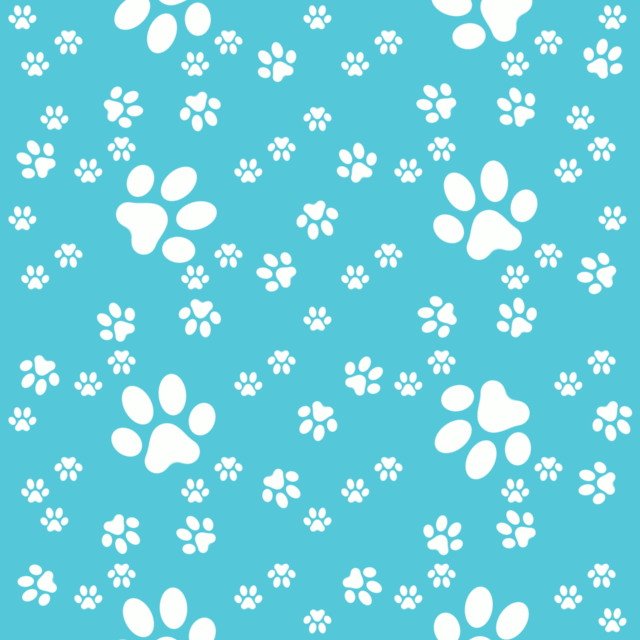
A WebGL 2 fragment shader for this pattern:

```glsl
#version 300 es
precision highp float;
// White paw prints in three sizes scattered over a flat turquoise ground.
// Each print is a distance function (four ellipse toes, one lobed pad);
// prints are placed on staggered grids, with hashed turns and small shifts.

uniform vec2 u_resolution;
out vec4 fragColor;

const vec3 GROUND = vec3(0.33, 0.78, 0.85);
const vec3 PRINT = vec3(0.99, 1.0, 0.99);

// Print radii and edge softness
const float LARGE = 0.081;
const float MEDIUM = 0.032;
const float SMALL = 0.021;
const float EDGE_PIXELS = 1.0;
const float SHIFT = 0.006;

// Layout: turns of the large prints in degrees, heights of the medium columns,
// and one bit per row for the filler columns
const float LARGE_TURNS[8] = float[8](15.0, 17.0, -61.0, 145.0, -22.0, 140.0, 17.0, 60.0);
const float COLUMN_HEIGHTS[4] = float[4](0.245, 0.5, 0.5, 0.72);
const int FILLED_ROWS[3] = int[3](0x76, 0x7F, 0x75);
const int MEDIUM_ROWS[3] = int[3](0x00, 0x14, 0x04);

const float PI = 3.14159265;

vec2 hash22(vec2 cell) {
    vec3 h = fract(cell.xyx * vec3(0.1031, 0.1030, 0.0973));
    h += dot(h, h.yzx + 33.33);
    return fract((h.xx + h.yz) * h.zy);
}

// Rotates the frame so that a shape appears turned counterclockwise
vec2 turn(vec2 p, float angle) {
    float c = cos(angle), s = sin(angle);
    return vec2(c * p.x + s * p.y, c * p.y - s * p.x);
}

float ellipse(vec2 p, vec2 radii) {
    float k = max(length(p / radii), 1e-3);
    return k * (k - 1.0) / max(length(p / (radii * radii)), 1e-3);
}

float capsule(vec2 p, vec2 a, vec2 b, float radius) {
    vec2 ab = b - a;
    float t = clamp(dot(p - a, ab) / dot(ab, ab), 0.0, 1.0);
    return length(p - a - ab * t) - radius;
}

float smoothMin(float a, float b, float k) {
    float h = max(k - abs(a - b), 0.0) / k;
    return min(a, b) - 0.25 * h * h * k;
}

// Distance to a print with its toes pointing up at angle zero
float paw(vec2 p, vec2 center, float size, float angle) {
    p = (p - center) / size;
    if (dot(p, p) > 2.0) return (length(p) - 1.1) * size;
    p = turn(p, angle);

    vec2 m = vec2(abs(p.x), p.y);
    float innerToe = ellipse(turn(m - vec2(0.35, 0.54), -0.22), vec2(0.265, 0.40));
    float outerToe = ellipse(turn(m - vec2(0.76, -0.08), -0.62), vec2(0.25, 0.32));

    vec2 dome = vec2(0.0, -0.26), lobe = vec2(0.31, -0.60);
    float rightPad = capsule(p, dome, lobe, 0.235);
    float leftPad = capsule(p, dome, lobe * vec2(-1.0, 1.0), 0.235);
    float pad = smoothMin(rightPad, leftPad, 0.32);
    return min(pad, min(innerToe, outerToe)) * size;
}

float largePrints(vec2 p) {
    float d = 1.0;
    for (int i = 0; i < 8; i++) {
        vec2 center = vec2(0.255 + 0.503 * float(i / 4), float(i % 4) / 3.0);
        d = min(d, paw(p, center, LARGE, radians(LARGE_TURNS[i])));
    }
    return d;
}

// Eight columns whose heights step up and repeat every four
float mediumPrints(vec2 p) {
    float d = 1.0;
    for (int col = 0; col < 8; col++)
    for (int row = 0; row < 3; row++) {
        vec2 random = hash22(vec2(col, row) + 3.0);
        vec2 center = vec2((float(col) + 0.5) / 8.0, (float(row) + COLUMN_HEIGHTS[col % 4]) / 3.0);
        center += SHIFT * (2.0 * random - 1.0);
        d = min(d, paw(p, center, MEDIUM, 2.0 * PI * random.x));
    }
    return d;
}

// Staggered rows of pairs: one print upside down, one upright beside it
float smallPairs(vec2 p) {
    float d = 1.0;
    for (int row = 0; row < 6; row++)
    for (int col = 0; col < 4; col++) {
        float stagger = row % 2 == 1 ? 0.107 : 0.190;
        vec2 center = vec2(stagger + 0.25 * float(col), 0.1016 + float(row) / 6.0);
        d = min(d, paw(p, center, SMALL, PI));
        d = min(d, paw(p, center - vec2(0.052, 0.036), SMALL, 0.0));
    }
    return d;
}

// Middle and edge columns that fill the gaps; odd rows sit further inward
float fillers(vec2 p) {
    float d = 1.0;
    for (int col = 0; col < 3; col++)
    for (int row = 0; row < 7; row++) {
        if ((FILLED_ROWS[col] >> row & 1) == 0) continue;
        float spread = row % 2 == 1 ? 0.411 : 0.461;
        vec2 center = vec2(0.496 + spread * float(col - 1), 0.03 + 0.157 * float(row));
        bool isMedium = (MEDIUM_ROWS[col] >> row & 1) == 1;
        float upright = col == 1 && row % 5 == 0 ? PI : 0.0;
        float angle = isMedium ? 2.0 * PI * hash22(vec2(col, row) + 41.0).x : upright;
        d = min(d, paw(p, center, isMedium ? MEDIUM : SMALL, angle));
    }
    return d;
}

void main() {
    vec2 p = gl_FragCoord.xy / u_resolution;
    float d = min(min(largePrints(p), mediumPrints(p)), min(smallPairs(p), fillers(p)));
    float edge = EDGE_PIXELS / u_resolution.y;
    fragColor = vec4(mix(PRINT, GROUND, smoothstep(-edge, edge, d)), 1.0);
}
```
